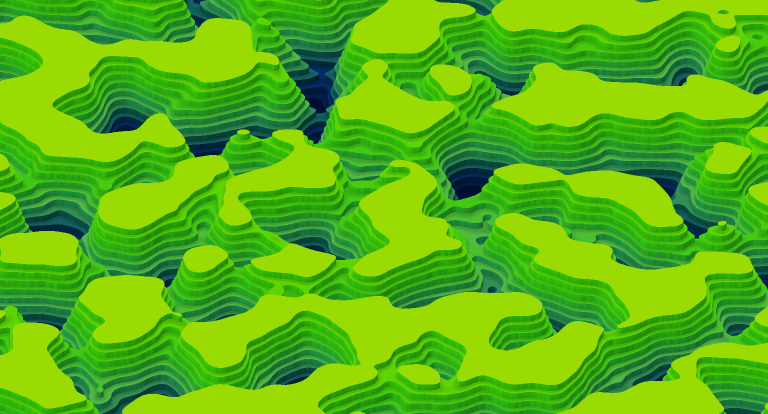
Write a Shadertoy shader that draws this background.

```glsl
// Terraced hills seen at a slant: a gradient noise height field is cut into flat
// steps, and each view ray descends through the steps until it meets a tread
// or a riser. Colour runs from lime plateaus through green to deep blue pits.

const float TAU = 6.2831853;
const int LEVELS = 10;          // number of terraces
const int SLICES = 5;           // ray samples per terrace
const int AA = 2;               // samples per pixel side
const float STEP_RISE = 0.0172; // screen height of one riser
const float SQUASH = 0.5;       // foreshortening of the ground
const float HILL_FREQ = 4.7;    // noise cells per canvas height

float hash(vec2 p) {
    vec3 q = fract(p.xyx * vec3(0.1031, 0.1030, 0.0973));
    q += dot(q, q.yzx + 33.33);
    return fract((q.x + q.y) * q.z);
}

float cornerRamp(vec2 cell, vec2 offset) {
    float angle = TAU * hash(cell);
    return dot(vec2(cos(angle), sin(angle)), offset);
}

float gradientNoise(vec2 p) {
    vec2 cell = floor(p), f = p - cell;
    vec2 w = f * f * f * (f * (f * 6.0 - 15.0) + 10.0);
    vec2 e = vec2(1.0, 0.0);
    float low = mix(cornerRamp(cell, f), cornerRamp(cell + e, f - e), w.x);
    float high = mix(cornerRamp(cell + e.yx, f - e.yx), cornerRamp(cell + 1.0, f - 1.0), w.x);
    return mix(low, high, w.y);
}

// Unstepped ground height, counted in terraces
float groundHeight(vec2 p) {
    vec2 q = p * HILL_FREQ + 40.0;
    float hills = gradientNoise(q) + 0.36 * gradientNoise(q * 2.03 + 17.3);
    return float(LEVELS) + (hills - 0.085) / 0.05;
}

// Ground point that lies under a screen point at height z
vec2 groundPoint(vec2 screen, float z) {
    return vec2(screen.x, (screen.y - STEP_RISE * z) / SQUASH);
}

vec3 treadColor(float level) {
    vec3 c = mix(vec3(0.00, 0.06, 0.22), vec3(0.02, 0.17, 0.40), smoothstep(0.0, 2.0, level));
    c = mix(c, vec3(0.08, 0.40, 0.38), smoothstep(2.0, 3.2, level));
    c = mix(c, vec3(0.32, 0.72, 0.27), smoothstep(3.0, 5.0, level));
    c = mix(c, vec3(0.25, 0.79, 0.06), smoothstep(5.0, 7.5, level));
    c = mix(c, vec3(0.37, 0.83, 0.02), smoothstep(7.5, 9.0, level));
    return mix(c, vec3(0.60, 0.86, 0.01), smoothstep(9.0, 10.0, level));
}

vec3 riserColor(float level) {
    vec3 c = mix(vec3(0.00, 0.06, 0.18), vec3(0.00, 0.15, 0.22), smoothstep(1.0, 3.0, level));
    c = mix(c, vec3(0.10, 0.50, 0.26), smoothstep(3.0, 5.5, level));
    return mix(c, vec3(0.17, 0.68, 0.03), smoothstep(5.0, 9.0, level));
}

vec3 shadeTread(vec2 p, float level) {
    // Soft contact shade where a tread meets the next riser
    float nearWall = smoothstep(0.4, 1.0, groundHeight(p) - level);
    float shade = level < float(LEVELS) ? 1.0 - 0.14 * nearWall : 1.0;
    return treadColor(level) * shade;
}

vec3 shadeRiser(vec2 p, float z, float level) {
    vec2 d = vec2(0.004, 0.0);
    vec2 slope = vec2(groundHeight(p + d) - groundHeight(p - d),
                      groundHeight(p + d.yx) - groundHeight(p - d.yx));
    float facing = -slope.x / max(length(slope), 0.001);
    // Light from the left, fine upright streaks, darker foot
    float shade = 1.0 - 0.17 * facing;
    shade += 0.14 * gradientNoise(vec2(p.x * 110.0, level * 3.7));
    shade *= 0.90 + 0.12 * (z - level + 1.0);
    return riserColor(level) * shade;
}

vec3 traceTerraces(vec2 screen) {
    for (int i = 0; i < LEVELS * SLICES; i++) {
        int slice = i % SLICES;
        float level = float(LEVELS - i / SLICES);
        float z = level - float(slice) / float(SLICES);
        vec2 p = groundPoint(screen, z);
        if (groundHeight(p) >= level) {
            if (slice == 0) return shadeTread(p, level);
            return shadeRiser(p, z, level);
        }
    }
    return treadColor(0.0);
}

void mainImage(out vec4 fragColor, in vec2 fragCoord) {
    vec3 sum = vec3(0.0);
    for (int i = 0; i < AA * AA; i++) {
        vec2 jitter = (vec2(i % AA, i / AA) + 0.5) / float(AA) - 0.5;
        sum += traceTerraces((fragCoord + jitter) / iResolution.y);
    }
    fragColor = vec4(sum / float(AA * AA), 1.0);
}
```
